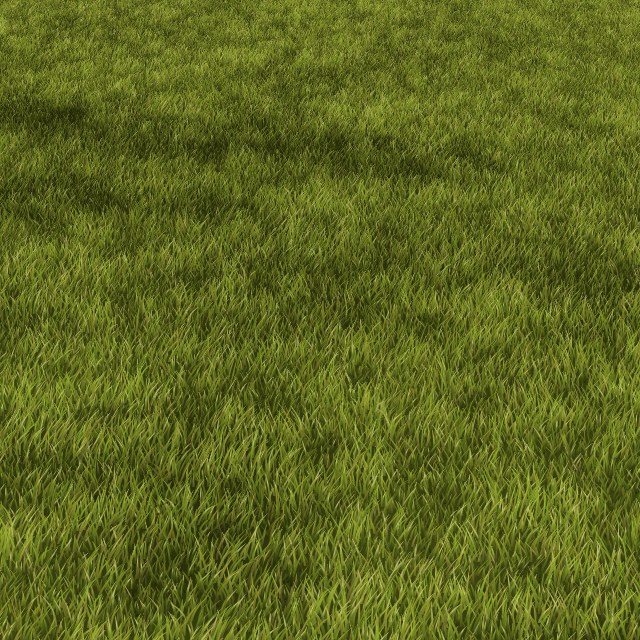
A Shadertoy shader for this texture:

```glsl
// A sunlit meadow of fine grass blades receding under soft cloud shadows.

const float HORIZON = 1.22;        // height of the vanishing line
const float ROW_STEP = 0.0075;     // spacing of blade rows, relative to scale
const float CELL_WIDTH = 0.0065;   // spacing of blades along a row
const int ROWS = 9;                // rows in front that can reach a point
const int REACH = 4;               // neighbouring blades that can lean over
const float MAX_LEAN = 0.025;      // sideways limit, within REACH cells
const vec2 BLADE_LENGTH = vec2(0.018, 0.046);
const float BLADE_HALF_WIDTH = 0.0016;
const float LEAN_BIAS = 0.14;      // lean to the right, in blade lengths
const float LEAN_RANGE = 0.62;
const float STRAW_SHARE = 0.08;
const float GLINT_SHARE = 0.17;

const vec3 DEEP_GREEN = vec3(0.140, 0.160, 0.025);
const vec3 SUNLIT_GREEN = vec3(0.565, 0.625, 0.180);
const vec3 STRAW = vec3(0.590, 0.560, 0.270);
const vec3 GLINT = vec3(0.760, 0.770, 0.450);
const vec3 FRESH_TINT = vec3(0.92, 1.03, 0.88);
const vec3 DRY_TINT = vec3(1.07, 0.97, 1.05);

// Integer hash: four random values in 0..1 for a cell
vec4 hash4(ivec2 cell, int salt) {
    uvec4 v = uvec4(ivec4(cell, salt, cell.x + 57 * cell.y));
    v = v * 1664525u + 1013904223u;
    v += v.yzxy * v.wxyz;
    v ^= v >> 16u;
    v += v.yzxy * v.wxyz;
    return vec4(v >> 16u) / 65536.0;
}

// Two independent smooth noises, 0..1
vec2 valueNoise(vec2 p, int salt) {
    ivec2 cell = ivec2(floor(p));
    vec2 f = fract(p);
    f = f * f * (3.0 - 2.0 * f);
    vec2 bottom = mix(hash4(cell, salt).xy, hash4(cell + ivec2(1, 0), salt).xy, f.x);
    vec2 top = mix(hash4(cell + ivec2(0, 1), salt).xy, hash4(cell + ivec2(1, 1), salt).xy, f.x);
    return mix(bottom, top, f.y);
}

// Height (x) and combing direction (y) of the tufts on the ground, 0..1
vec2 tuftField(vec2 ground) {
    vec2 field = 0.55 * valueNoise(ground * vec2(14.0, 32.0), 1)
               + 0.45 * valueNoise(ground * vec2(30.0, 68.0) + 7.3, 2);
    return smoothstep(0.15, 0.85, field);
}

// Light lost to broad shadows and two drifting bands
float cloudShadow(vec2 uv, vec2 ground) {
    float wobble = 0.03 * (valueNoise(uv * vec2(9.0, 22.0), 3).x - 0.5);
    float upper = (uv.y - 0.82 + 0.11 * uv.x + wobble) / 0.036;
    float lower = (uv.y - 0.69 + wobble) / 0.030;
    float bands = 0.32 * exp(-upper * upper) * (1.0 - smoothstep(0.58, 0.85, uv.x))
                + 0.22 * exp(-lower * lower) * (1.0 - smoothstep(0.20, 0.48, uv.x));
    return bands + 0.24 * (valueNoise(ground * vec2(3.5, 7.0) + 2.6, 4).x - 0.5);
}

vec3 grassColor(float light) {
    return mix(DEEP_GREEN, SUNLIT_GREEN, clamp(light, 0.0, 1.15));
}

// Colour of one blade at height t along it
vec3 bladeColor(float t, float light, vec4 traits) {
    vec3 color = grassColor(light) * mix(FRESH_TINT, DRY_TINT, traits.x);
    float straw = step(1.0 - STRAW_SHARE, traits.y);
    color = mix(color, STRAW * (0.35 + 0.8 * light), 0.7 * straw);
    float glint = step(1.0 - GLINT_SHARE, traits.z) * smoothstep(0.40, 0.65, t);
    return mix(color, GLINT, glint * clamp(light, 0.0, 0.9));
}

void mainImage(out vec4 fragColor, in vec2 fragCoord) {
    vec2 uv = fragCoord / iResolution.y;
    float pixel = 1.0 / iResolution.y;
    float depth = -log(max(HORIZON - uv.y, 0.05));
    float centerX = uv.x - 0.5;
    vec2 ground = vec2(centerX * exp(depth), depth);

    float sun = 0.61 + 0.05 * uv.y - cloudShadow(uv, ground);
    float contrast = mix(1.0, 0.8, uv.y);
    int nearestRow = int(floor(depth / ROW_STEP));
    vec3 color = vec3(0.0);
    float open = 1.0;

    // Rows from the front to the back, until the point is covered
    for (int k = ROWS; k >= 0; k--) {
        if (open < 0.02) break;
        int row = nearestRow - k;
        float rowDepth = float(row) * ROW_STEP;
        float scale = exp(-rowDepth);
        vec2 local = vec2(centerX, uv.y - HORIZON + scale) / scale;
        float softness = pixel / scale;
        vec2 tuft = tuftField(vec2(local.x, rowDepth));
        int middle = int(floor(local.x / CELL_WIDTH));

        for (int i = -REACH; i <= REACH; i++) {
            ivec2 cell = ivec2(middle + i, row);
            vec4 shape = hash4(cell, 5);
            vec2 root = vec2((float(cell.x) + shape.x) * CELL_WIDTH, shape.w * ROW_STEP);
            float len = mix(BLADE_LENGTH.x, BLADE_LENGTH.y, shape.y * shape.y) * (0.7 + 0.6 * tuft.x);
            float t = (local.y - root.y) / len;
            if (t < 0.0 || t > 1.0) continue;

            // Curved, tapering blade, combed along with its tuft
            float lean = LEAN_BIAS + LEAN_RANGE * (2.0 * shape.z - 1.0) + 0.5 * (tuft.y - 0.5);
            lean = clamp(lean * len, -MAX_LEAN, MAX_LEAN);
            float slope = lean * (0.4 + 1.2 * t) / len;
            float axis = root.x + lean * t * (0.4 + 0.6 * t);
            float dist = abs(local.x - axis) / sqrt(1.0 + slope * slope);
            float halfWidth = BLADE_HALF_WIDTH * (1.0 - t * t);
            float cover = clamp((halfWidth - dist) / softness + 0.5, 0.0, 1.0);
            if (cover <= 0.0) continue;

            vec4 traits = hash4(cell, 6);
            float vary = 0.70 * (t - 0.55) + 0.52 * (traits.w - 0.5) + 0.44 * (tuft.x - 0.5);
            color += open * cover * bladeColor(t, sun + contrast * vary, traits);
            open *= 1.0 - cover;
        }
    }

    color += open * grassColor(sun - 0.5);
    fragColor = vec4(color, 1.0);
}
```
